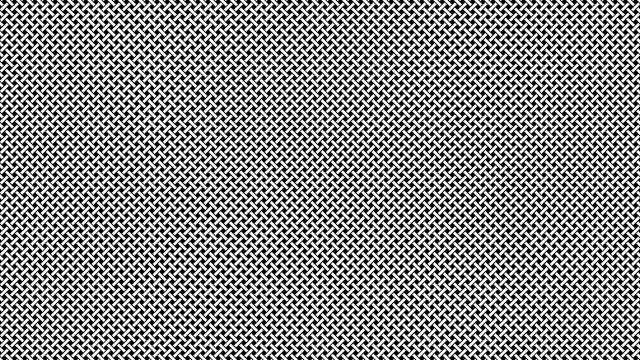
Reproduce this pattern procedurally as a Shadertoy shader.

```glsl
// Fine diagonal basket weave: slim white bars on black, laid at +45 and -45 degrees.
// Each bar covers one crossing of a rotated square grid; the two directions
// alternate like a checkerboard, leaving dark diamonds between them.

const float STRAND_PITCH = 0.02;            // spacing of strands, in canvas heights
const vec2 BAR_SIZE = vec2(1.37, 0.385);    // length and width, in strand pitches
const vec3 INK = vec3(0.0);
const vec3 THREAD = vec3(1.0);

vec2 rotate45(vec2 p) {
    return vec2(p.x + p.y, p.y - p.x) * 0.70710678;
}

float boxDistance(vec2 p, vec2 halfSize) {
    vec2 d = abs(p) - halfSize;
    return length(max(d, 0.0)) + min(max(d.x, d.y), 0.0);
}

// Bars along x, two pitches apart, shifted by one pitch on every next row.
float barDistance(vec2 p, vec2 size, float shift) {
    float row = round(p.y);
    float along = p.x - row - shift;
    vec2 local = vec2(along - 2.0 * round(along * 0.5), p.y - row);
    return boxDistance(local, 0.5 * size);
}

float weaveDistance(vec2 p, vec2 size) {
    float rising = barDistance(p, size, 0.0);
    float falling = barDistance(p.yx, size, 1.0);
    return min(rising, falling);
}

// Share of a pixel covered, from a distance and a pixel size in the same units.
float coverage(float dist, float pixel) {
    return clamp(0.5 - dist / pixel, 0.0, 1.0);
}

void mainImage(out vec4 fragColor, in vec2 fragCoord) {
    vec2 uv = (fragCoord - 0.5 * iResolution.xy) / iResolution.y;
    float pixel = 1.0 / (iResolution.y * STRAND_PITCH);
    vec2 grid = rotate45(uv) / STRAND_PITCH;

    float bar = coverage(weaveDistance(grid, BAR_SIZE), pixel);
    fragColor = vec4(mix(INK, THREAD, bar), 1.0);
}
```
